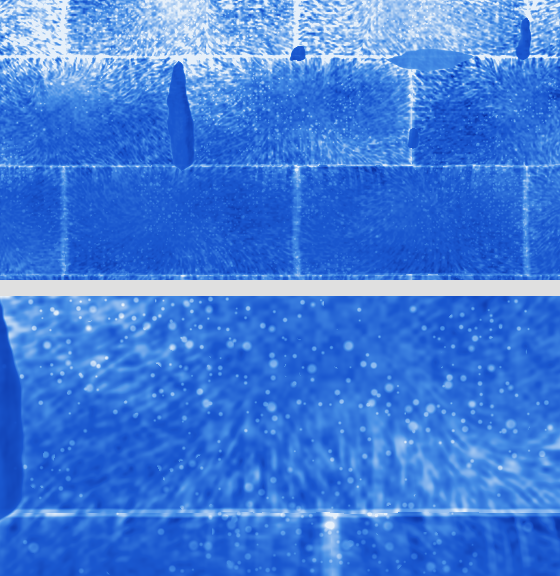
Top: the whole. Bottom: its middle third, enlarged.
Write a Shadertoy shader that draws this texture.

```glsl
// A wall of frosted ice blocks in running bond, deep blue below and white above.
// Frost is fine noise smeared outward from each block centre; bubbles, fringes,
// pale joints and dark melt gaps are laid over it, and one tone picks the colour.

const vec2  BLOCK       = vec2(0.825, 0.39);  // block size, canvas height = 1
const vec2  BOND_ORIGIN = vec2(0.232, 0.018); // lowest left joint crossing
const float JOINT_WIDTH = 0.0045;
const float JOINT_GLOW  = 0.014;
const float FROST_SCALE = 150.0;
const float FROST_STEP  = 0.0022;
const float FRINGE_LENGTH = 0.036;
const vec3 ABYSS = vec3(0.04, 0.20, 0.64);
const vec3 DEEP  = vec3(0.10, 0.34, 0.81);
const vec3 MID   = vec3(0.28, 0.56, 0.90);
const vec3 ICE   = vec3(0.90, 0.94, 0.98);

// Melt gaps: centre, then half size
const int GAP_COUNT = 5;
const vec4 GAPS[GAP_COUNT] = vec4[GAP_COUNT](
    vec4(0.645, 0.580, 0.038, 0.195), vec4(1.530, 0.788, 0.150, 0.040),
    vec4(1.473, 0.513, 0.022, 0.036), vec4(1.872, 0.865, 0.018, 0.075),
    vec4(1.066, 0.808, 0.022, 0.028));

float hash(vec2 p) {
    return fract(sin(dot(p, vec2(127.1, 311.7))) * 43758.545);
}

float noise(vec2 p) {
    vec2 i = floor(p), f = fract(p);
    f = f * f * (3.0 - 2.0 * f);
    return mix(mix(hash(i), hash(i + vec2(1, 0)), f.x),
               mix(hash(i + vec2(0, 1)), hash(i + vec2(1, 1)), f.x), f.y);
}

float fbm(vec2 p) {
    float sum = 0.0, amp = 0.533;
    for (int i = 0; i < 4; i++) {
        sum += amp * noise(p);
        p = mat2(1.6, 1.2, -1.2, 1.6) * p + 7.3;
        amp *= 0.5;
    }
    return sum;
}

// Fine noise averaged along a direction, centred on zero
float feather(vec2 p, vec2 dir) {
    float sum = 0.0;
    for (int i = -3; i <= 3; i++)
        sum += noise((p + dir * float(i) * FROST_STEP) * FROST_SCALE);
    return sum / 7.0 - 0.5;
}

// Round bubbles of mixed sizes, one per chosen grid cell
float bubbles(vec2 p, float density, float pixel) {
    float sum = 0.0;
    for (int i = 0; i < 3; i++) {
        float scale = 42.0 + 24.0 * float(i);
        vec2 g = p * scale + float(i) * 17.0, id = floor(g);
        vec2 centre = 0.3 + 0.4 * vec2(hash(id), hash(id + 5.1));
        float radius = 0.08 + 0.18 * hash(id + 9.7);
        float dist = length(fract(g) - centre) - radius;
        float soft = max(pixel * scale, 0.10);
        sum += step(hash(id + 3.3), density) * (1.0 - smoothstep(-soft, soft, dist));
    }
    return min(sum, 1.0);
}

// Signed depth inside a lens, or a sliver that widens downward
float gapDepth(vec2 p, vec4 gap) {
    vec2 q = (p - gap.xy) / gap.zw, a = abs(q);
    float shape = gap.z > gap.w ? a.y + a.x * a.x
                                : a.x * (1.0 + 0.25 * q.y) + pow(a.y, 8.0);
    return (1.0 - shape) * min(gap.z, gap.w);
}

void mainImage(out vec4 fragColor, in vec2 fragCoord) {
    float pixel = 1.0 / iResolution.y;
    vec2 p = fragCoord * pixel;
    vec2 wobble = vec2(fbm(p * 9.0), fbm(p * 9.0 + 31.0)) - 0.5;
    vec2 swirl = vec2(noise(p * 6.0), noise(p * 6.0 + 19.0)) - 0.5;

    // Running bond with slightly uneven joints
    vec2 grid = (p + wobble * vec2(0.020, 0.008) - BOND_ORIGIN) / BLOCK;
    float row = floor(grid.y);
    grid.x += 0.5 * mod(row, 2.0);
    vec2 id = floor(grid), local = (fract(grid) - 0.5) * BLOCK;
    vec2 edge = 0.5 * BLOCK - abs(local);

    // Light from above, a tone per block, cloudy ice and banks of mist
    float upper = smoothstep(0.66, 0.90, p.y);
    float middle = smoothstep(0.25, 0.65, p.y);
    float cloud = fbm(p * 3.4 + id * 3.7) - 0.5;
    float mist = smoothstep(0.46, 0.62, fbm(p * vec2(2.6, 4.0) + id * 5.3 + 2.0));
    float tone = 0.03 + 0.13 * middle + 0.37 * upper;
    tone += cloud * (0.28 + 0.40 * middle + 0.30 * upper);
    tone += (mist - 0.4) * (0.05 + 0.12 * middle) + 0.05 * (hash(id) - 0.5);

    // Feathered frost at the block edges, loose grain in the clear cores
    vec2 dir = normalize(local + swirl * 0.45 + 0.0001);
    float rim = exp(-min(edge.x, edge.y) / 0.04);
    float cover = clamp(0.35 + 0.5 * mist + 0.6 * rim - 0.2 * cloud, 0.0, 1.2);
    float core = 1.0 - exp(-dot(local, local) / 0.012);
    float frost = feather(p, dir);
    frost = 1.4 * max(frost, 0.0) + 0.8 * min(frost, 0.0);
    tone += frost * cover * core * (0.38 + 0.55 * middle + 0.75 * upper);
    float grain = 0.6 * noise(p * 130.0) + 0.4 * noise(p * 75.0 + 8.0) - 0.5;
    tone += grain * (0.14 + 0.20 * middle + 0.22 * upper);
    tone += rim * (0.03 + 0.10 * middle);

    // Bubbles gather in the clearer patches
    float patches = smoothstep(0.42, 0.66, fbm(p * 5.0 + 11.0)) * (1.0 - 0.6 * mist);
    tone += bubbles(p, 0.02 + 0.30 * patches, pixel) * (0.20 + 0.22 * middle);

    // Frost fringe hanging below each course joint
    float drop = 0.5 * BLOCK.y - local.y;
    float strand = noise(vec2(p.x * 95.0 + swirl.x * 6.0, p.y * 14.0));
    float reach = FRINGE_LENGTH * (0.4 + 1.2 * noise(vec2(p.x * 12.0, row)));
    float fringe = smoothstep(0.3, 0.9, strand) - 0.25;
    tone += fringe * exp(-drop / reach) * (0.34 + 0.3 * middle);

    // Joints: a crisp line across, a hazy uneven band down
    float blur = max(pixel, 0.002);
    float across = 1.0 - smoothstep(JOINT_WIDTH - blur, JOINT_WIDTH + blur, edge.y);
    float width = JOINT_WIDTH * (0.8 + 1.6 * noise(p * 16.0));
    float down = 1.0 - smoothstep(width - blur, width + 3.0 * blur, edge.x);
    float wear = 0.65 + 0.35 * noise(p * vec2(18.0, 26.0));
    tone += across * wear * (0.30 + 0.32 * middle);
    tone += (down * wear + 0.4 * exp(-edge.x / JOINT_GLOW)) * (0.24 + 0.14 * middle);

    // Smooth dark gaps with a thin bright rim
    for (int i = 0; i < GAP_COUNT; i++) {
        float depth = gapDepth(p + wobble * 0.05, GAPS[i]);
        float inside = smoothstep(-blur, blur, depth);
        float lens = step(GAPS[i].w, GAPS[i].z);
        float sheen = (fbm(p * vec2(28.0, 9.0)) - 0.5) * 0.35;
        tone = mix(tone, mix(-0.08, 0.26, lens) + sheen, inside * 0.92);
        tone += 0.25 * exp(-abs(depth) / 0.003) * noise(p * 25.0);
    }

    // Tone to colour
    vec3 color = mix(ABYSS, DEEP, smoothstep(-0.25, 0.0, tone));
    color = mix(color, MID, clamp(tone / 0.35, 0.0, 1.0));
    color = mix(color, ICE, clamp((tone - 0.35) / 0.6, 0.0, 1.0));
    fragColor = vec4(color, 1.0);
}
```
